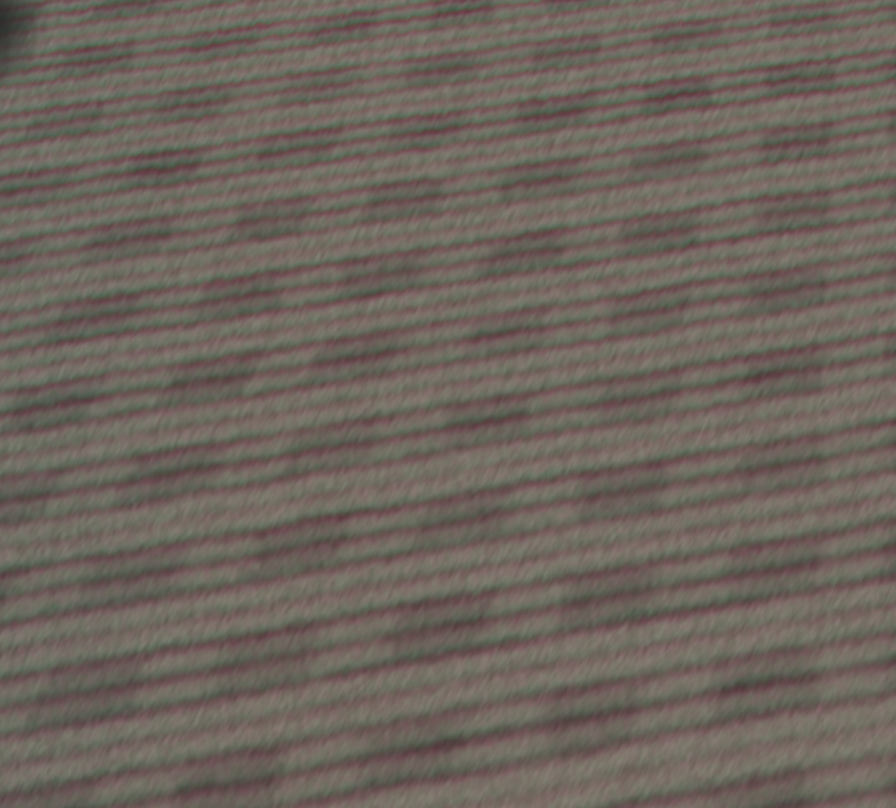
Write a WebGL 2 fragment shader that draws this texture.

```glsl
#version 300 es
precision highp float;
// Ribbed woven cloth seen at an angle, with rows of soft dark blocks and fringed lines.
uniform vec2 u_resolution;
out vec4 outColor;

const vec3 CLOTH = vec3(0.479, 0.448, 0.406);
const vec3 BLOCK_SHADE = vec3(0.047, 0.052, 0.043);
const vec3 LINE_SHADE = vec3(0.088, 0.104, 0.080);
const vec3 CORNER = vec3(0.12, 0.13, 0.13);
const float LINES_PER_ROW = 4.0;
const float FRINGE = 0.0025;
const float TAU = 6.28318;

float hash(vec2 p) {
    return fract(sin(dot(p, vec2(127.1, 311.7))) * 43758.5453);
}

float noise(vec2 p) {
    vec2 cell = floor(p);
    vec2 f = fract(p);
    f = f * f * (3.0 - 2.0 * f);
    float low = mix(hash(cell), hash(cell + vec2(1.0, 0.0)), f.x);
    float high = mix(hash(cell + vec2(0.0, 1.0)), hash(cell + 1.0), f.x);
    return mix(low, high, f.y);
}

// Slanted fibres: narrow across, long along the lean.
float fibres(vec2 p, float density) {
    vec2 q = vec2(p.x + 0.45 * p.y, p.y - 0.15 * p.x);
    return noise(q * vec2(density, density * 0.42)) - 0.5;
}

// Maps the canvas (y down) to the cloth: x counts columns, y counts rows.
vec2 toCloth(vec2 p) {
    mat3 clothToCanvas = mat3(0.1621, -0.0208, 0.0105,
                              -0.0465, 0.0729, -0.047,
                              0.4271, 0.3060, 1.0);
    vec3 q = inverse(clothToCanvas) * vec3(p, 1.0);
    vec2 cloth = q.xy / q.z;
    cloth.y += 0.035 * (noise(p * vec2(14.0, 9.0)) - 0.5);
    return cloth;
}

// Soft rectangle centred in each cell, with a strength of its own.
float blocks(vec2 cloth, vec2 halfSize, vec2 blur) {
    vec2 id = floor(cloth + 0.5);
    vec2 d = abs(cloth - id) - halfSize;
    vec2 inside = 1.0 - smoothstep(-blur, blur, d);
    return inside.x * inside.y * mix(0.7, 1.15, hash(id + 7.0));
}

// Thin dark line, fainter midway between the rows of blocks.
float lineShade(vec2 cloth) {
    float t = cloth.y * LINES_PER_ROW;
    float id = floor(t + 0.5);
    float wave = 0.5 + 0.5 * cos(TAU * t);
    float rowPhase = 0.5 + 0.5 * cos(TAU * id / LINES_PER_ROW);
    float weight = mix(0.6, 1.0, smoothstep(0.0, 0.5, rowPhase));
    weight *= mix(0.85, 1.15, hash(vec2(id, 3.0)));
    weight *= mix(0.75, 1.25, noise(vec2(cloth.x * 3.5, id * 5.3)));
    return pow(wave, 1.7) * weight;
}

void main() {
    vec2 p = vec2(gl_FragCoord.x, u_resolution.y - gl_FragCoord.y) / u_resolution.x;
    vec2 cloth = toCloth(p);

    // Pale bands between the rows of blocks
    float band = 0.5 - 0.5 * cos(TAU * cloth.y);
    vec3 color = CLOTH + 0.014 * (band - 0.5);

    // Blocks
    vec2 wobble = 0.08 * vec2(noise(p * 90.0) - 0.5, noise(p * 70.0 + 9.0) - 0.5);
    color -= BLOCK_SHADE * blocks(cloth + wobble, vec2(0.28, 0.24), vec2(0.06, 0.09));

    // Lines frayed by the fibres, with the channels pulled apart into green and red fringes
    vec2 frayed = p + vec2(0.0, 0.0035 * fibres(p + 2.0, 170.0));
    vec2 split = vec2(0.0, FRINGE);
    vec3 lines = vec3(lineShade(toCloth(frayed + split)),
                      lineShade(toCloth(frayed - split * 0.8)),
                      lineShade(toCloth(frayed - split * 0.1)));
    color -= LINE_SHADE * lines;

    // Fibres and faint colour mottling
    float grain = 0.6 * fibres(p, 215.0) + 0.4 * fibres(p + 4.0, 360.0);
    color += grain * mix(0.065, 0.095, band);
    float tint = noise(p * 130.0 + 20.0) - 0.5;
    color += tint * vec3(0.026, -0.018, 0.010);

    // Uneven light: cooler at the left, dark in the upper left corner
    color += 0.010 * (noise(p * 5.0 + 2.0) - 0.5);
    color -= vec3(0.022, 0.010, 0.008) * (1.0 - smoothstep(0.0, 0.35, p.x));
    float corner = 1.0 - smoothstep(0.0, 0.07, length((p - vec2(-0.01, 0.025)) * vec2(1.0, 0.75)));
    color = mix(color, CORNER, 0.8 * corner);

    outColor = vec4(clamp(color, 0.0, 1.0), 1.0);
}
```
